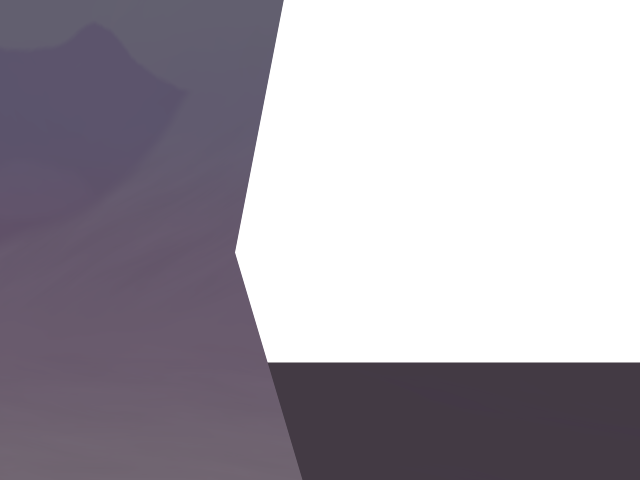
A Shadertoy shader for this background:

```glsl
// Draws a hazy violet landscape cut by a notched edge, beside white and a dark lower band.
#define NOTCH vec2(0.4896, 0.474)
#define TOP_X 0.5912
#define BOTTOM_X 0.6302
#define BAND_TOP 0.2448
#define DESIGN_ASPECT 1.33333
#define STREAK_STRENGTH 0.010
#define WHITE vec3(1.0)
#define BAND_COLOR vec3(0.262, 0.229, 0.267)

// Layered sines, rotated and warped at each octave; roughly -1 to 1
float layeredSines(vec2 p) {
    float sum = 0.0, amplitude = 0.5;
    for (int i = 0; i < 5; i++) {
        p += 0.45 * sin(p.yx * 1.3 + float(i));
        sum += amplitude * sin(p.x) * cos(p.y);
        p = mat2(1.6, 1.2, -1.2, 1.6) * p;
        amplitude *= 0.55;
    }
    return sum;
}

// Signed distance to the line through a and b, positive on its right
float lineDistance(vec2 p, vec2 a, vec2 b) {
    vec2 d = normalize(b - a);
    return dot(p - a, vec2(d.y, -d.x));
}

// Fine strokes stretched along a direction
float strokes(vec2 p, float angle) {
    vec2 along = vec2(cos(angle), sin(angle));
    vec2 q = vec2(dot(p, along), dot(p, vec2(-along.y, along.x)));
    return layeredSines(q * vec2(9.0, 60.0));
}

vec3 hazeColor(vec2 p) {
    // Vertical haze, from warm mauve to cool grey
    vec3 haze = mix(vec3(0.440, 0.396, 0.443), vec3(0.413, 0.357, 0.427), smoothstep(0.0, 0.28, p.y));
    haze = mix(haze, vec3(0.399, 0.347, 0.424), smoothstep(0.25, 0.48, p.y));
    haze = mix(haze, vec3(0.380, 0.358, 0.435), smoothstep(0.45, 0.78, p.y));
    haze = mix(haze, vec3(0.385, 0.374, 0.435), smoothstep(0.75, 1.0, p.y));

    // Dark hollow between a ragged cloud edge and a rising slope
    float ragged = layeredSines(p * 24.0);
    float cloudEdge = 0.905 + 0.045 * exp(-pow((p.x - 0.2) / 0.06, 2.0))
                    - 0.09 * smoothstep(0.21, 0.40, p.x) + 0.012 * ragged;
    float slopeEdge = 0.48 + 0.3 * p.x + 3.3 * p.x * p.x * p.x + 0.008 * ragged;
    float hollow = smoothstep(-0.004, 0.014, cloudEdge - p.y)
                 * smoothstep(-0.015, 0.035, p.y - slopeEdge);
    vec3 shade = mix(vec3(0.372, 0.312, 0.402), vec3(0.355, 0.324, 0.420), smoothstep(0.48, 0.75, p.y));
    haze = mix(haze, shade, hollow * 0.9);

    // Pale mist low in the hollow
    float mist = 1.0 - smoothstep(0.6, 1.1, length((p - vec2(0.06, 0.60)) / vec2(0.15, 0.07)) + 0.2 * ragged);
    haze += 0.010 * mist * hollow;

    // Diagonal strokes on the slope, flatter ones on the ground
    float slopeMask = smoothstep(0.32, 0.42, p.y) * (1.0 - smoothstep(0.55, 0.85, p.y)) * (1.0 - hollow);
    float groundMask = 1.0 - smoothstep(0.22, 0.34, p.y);
    float grain = strokes(p, 0.55) * slopeMask + 0.7 * strokes(p, -0.12) * groundMask;
    return haze + STREAK_STRENGTH * grain + 0.004 * layeredSines(p * 7.0);
}

vec3 bandColor(vec2 p) {
    float violet = smoothstep(0.1, 0.7, strokes(p * 0.5, -0.15));
    return BAND_COLOR + vec3(0.002, -0.006, 0.008) * violet;
}

void mainImage(out vec4 fragColor, in vec2 fragCoord) {
    vec2 p = fragCoord / iResolution.xy * vec2(DESIGN_ASPECT, 1.0);
    float pixel = 1.0 / iResolution.y;

    // White field with the band along its foot
    float band = smoothstep(-0.5, 0.5, (BAND_TOP - p.y) / pixel);
    vec3 color = mix(WHITE, bandColor(p), band);

    // Landscape left of the notched edge
    float upper = lineDistance(p, NOTCH, vec2(TOP_X, 1.0));
    float lower = lineDistance(p, vec2(BOTTOM_X, 0.0), NOTCH);
    float outside = smoothstep(-0.6, 0.6, min(upper, lower) / pixel);
    color = mix(hazeColor(p), color, outside);

    fragColor = vec4(color, 1.0);
}
```
